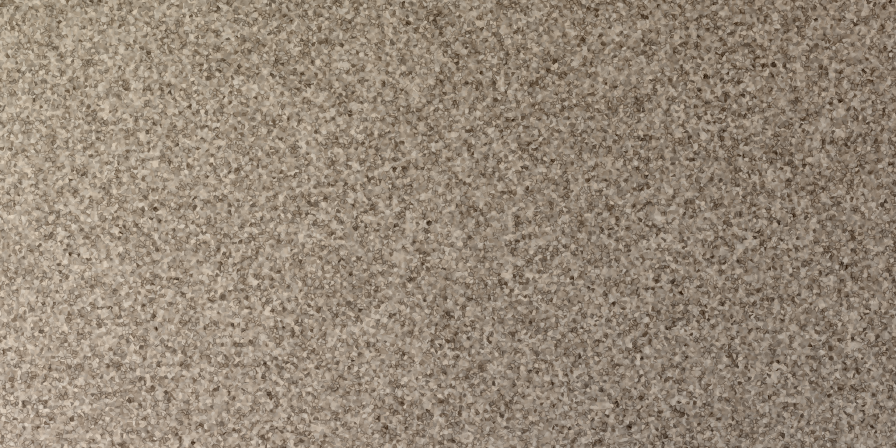
Give the GLSL for this texture, as a Shadertoy shader.

```glsl
// Pressed cork board: fine tan granules with dark crevices under soft light from the left.
#define GRAINS 128.0        // granules per canvas height
#define GRAIN_CONTRAST 0.20 // spread of granule brightness
#define GAP_DEPTH 0.20      // darkening between granules
#define PIT_SHARE 0.09      // share of granules that are dark pits
#define PIT_DEPTH 0.17      // darkening of a pit
#define FLECK_CONTRAST 0.14 // mottling across granules
#define CORK_COLOR vec3(0.653, 0.595, 0.533)
#define LIGHT_LEFT 0.075    // brightness added at the left edge
#define LIGHT_RIGHT -0.068  // brightness added at the right edge

vec3 hash3(vec2 p) {
    vec3 q = fract(vec3(p.xyx) * vec3(0.1031, 0.1030, 0.0973));
    q += dot(q, q.yxz + 33.33);
    return fract((q.xxy + q.yzz) * q.zyx);
}

float valueNoise(vec2 p) {
    vec2 cell = floor(p), f = fract(p);
    f = f * f * (3.0 - 2.0 * f);
    float low = mix(hash3(cell).x, hash3(cell + vec2(1, 0)).x, f.x);
    float high = mix(hash3(cell + vec2(0, 1)).x, hash3(cell + vec2(1, 1)).x, f.x);
    return mix(low, high, f.y);
}

// Nearest and second nearest granule distance, and the id of the nearest.
vec4 granule(vec2 p) {
    vec2 cell = floor(p), f = fract(p), id = cell;
    float nearest = 8.0, second = 8.0;
    for (int y = -1; y <= 1; y++) {
        for (int x = -1; x <= 1; x++) {
            vec2 offset = vec2(x, y);
            float d = length(offset + hash3(cell + offset + 11.0).xy - f);
            if (d < nearest) {
                second = nearest;
                nearest = d;
                id = cell + offset;
            } else {
                second = min(second, d);
            }
        }
    }
    return vec4(nearest, second, id);
}

// Brightness and warmth offsets of the cork surface at one point.
vec2 corkSurface(vec2 uv) {
    vec2 p = uv * GRAINS + 40.0;
    vec2 warp = vec2(valueNoise(p * 1.1), valueNoise(p * 1.1 + 71.0)) - 0.5;
    vec4 g = granule(p + 0.9 * warp);
    vec3 rnd = hash3(g.zw + 137.0);

    float tone = GRAIN_CONTRAST * (rnd.x - 0.5);
    float gap = 1.0 - smoothstep(0.05, 0.42, g.y - g.x);
    float crevice = smoothstep(0.3, 0.8, valueNoise(p * 0.85 + 19.0));
    tone -= GAP_DEPTH * gap * crevice;
    tone -= PIT_DEPTH * step(rnd.y, PIT_SHARE) * (1.0 - smoothstep(0.3, 0.8, g.x));
    tone += FLECK_CONTRAST * (valueNoise(p * 1.2 + 5.0) - 0.5);
    return vec2(tone, rnd.z - 0.5);
}

// Broad light and tint across the board.
vec3 roomLight(vec2 st) {
    float light = mix(LIGHT_LEFT, LIGHT_RIGHT, smoothstep(-0.15, 0.95, st.x));
    light += 0.03 * exp(-9.0 * st.x) * (1.0 - st.y);
    light -= 0.02 * smoothstep(0.6, 1.0, st.y) * (1.0 - st.x);
    vec3 olive = vec3(-0.004, 0.002, -0.016) * st.y * (1.0 - st.x);
    vec3 grey = vec3(-0.008, 0.0, 0.010) * (1.0 - st.y) * smoothstep(0.2, 0.8, st.x);
    return vec3(light) + olive + grey;
}

void mainImage(out vec4 fragColor, in vec2 fragCoord) {
    // Average four samples per pixel for smooth grain edges.
    vec2 surface = vec2(0.0);
    for (int i = 0; i < 4; i++) {
        vec2 jitter = vec2(i % 2, i / 2) * 0.5 - 0.25;
        surface += 0.25 * corkSurface((fragCoord + jitter) / iResolution.y);
    }

    vec3 color = CORK_COLOR + roomLight(fragCoord / iResolution.xy);
    color += surface.x * vec3(1.0, 1.03, 1.03);
    color += surface.y * vec3(0.02, 0.0, -0.02);
    fragColor = vec4(clamp(color, 0.0, 1.0), 1.0);
}
```
